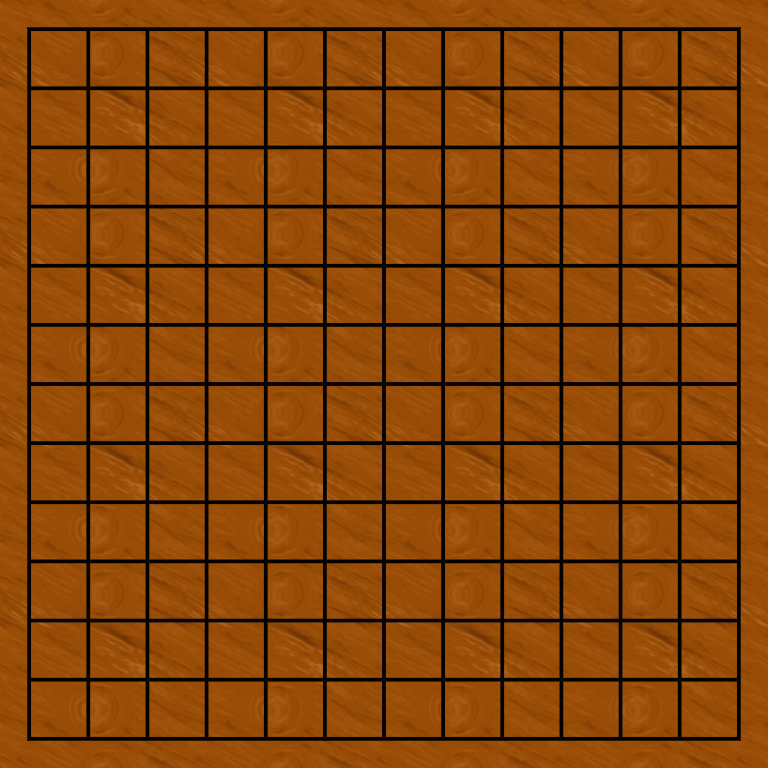
Reproduce this pattern procedurally as a WebGL 1 fragment shader.

```glsl
precision highp float;

uniform vec2 u_resolution;

const float CELLS = 12.0;
const float HALF_BOARD = 0.462;
const float LINE_WIDTH = 0.0049;
const float WOOD_TILE = 0.2344;

const vec3 INK = vec3(0.012, 0.006, 0.0);
const vec3 WOOD = vec3(0.60, 0.30, 0.025);
const vec3 WOOD_DARK = vec3(0.43, 0.20, 0.01);
const vec3 WOOD_LIGHT = vec3(0.75, 0.47, 0.20);

float hash(vec2 p) {
    vec3 h = fract(vec3(p.xyx) * 0.1031);
    h += dot(h, h.yzx + 33.33);
    return fract((h.x + h.y) * h.z);
}

// Value noise that wraps every "period" lattice cells
float tiledNoise(vec2 p, vec2 period) {
    vec2 cell = floor(p);
    vec2 f = fract(p);
    f = f * f * (3.0 - 2.0 * f);
    vec2 lo = mod(cell, period);
    vec2 hi = mod(cell + 1.0, period);
    return mix(mix(hash(lo), hash(vec2(hi.x, lo.y)), f.x),
               mix(hash(vec2(lo.x, hi.y)), hash(hi), f.x), f.y);
}

vec2 wrappedOffset(vec2 q, vec2 centre) {
    return fract(q - centre + 0.5) - 0.5;
}

// Fibres run along x and stack along y; both wrap at 1
float fibres(vec2 p) {
    float broad = tiledNoise(p * vec2(4.0, 11.0), vec2(4.0, 11.0));
    float fine = tiledNoise(p * vec2(9.0, 29.0), vec2(9.0, 29.0));
    float hair = tiledNoise(p * vec2(37.0, 43.0), vec2(37.0, 43.0));
    return 0.3 * broad + 0.4 * fine + 0.3 * hair - 0.5;
}

// Soft diagonal patch, long in the direction of the grain
float streak(vec2 q, vec2 centre, vec2 size) {
    vec2 d = wrappedOffset(q, centre);
    d.y -= 0.5 * d.x;
    d /= size;
    return exp(-dot(d, d));
}

// Replaces straight grain by nested arcs near a knot; x = grain, y = weight
vec2 knot(vec2 q, vec2 centre, float radius) {
    vec2 d = wrappedOffset(q, centre);
    float wobble = 0.04 * tiledNoise(q * 6.0, vec2(6.0));
    float ring = length(d * vec2(1.0, 1.25)) + wobble;
    float weight = 1.0 - smoothstep(0.45 * radius, radius, length(d));
    return vec2(fibres(vec2(q.x, ring * 1.8)), weight);
}

vec3 woodColour(vec2 q) {
    float bend = 0.07 * tiledNoise(q * 3.0, vec2(3.0));
    float grain = fibres(vec2(q.x, 2.0 * q.y - q.x + bend));
    vec2 upperKnot = knot(q, vec2(0.58, 0.30), 0.24);
    vec2 lowerKnot = knot(q, vec2(0.52, 0.95), 0.27);
    grain = mix(grain, upperKnot.x, upperKnot.y);
    grain = mix(grain, lowerKnot.x, lowerKnot.y);

    // Dark veins and pale flecked patches
    float vein = streak(q, vec2(0.66, 0.53), vec2(0.21, 0.035))
               + 0.7 * streak(q, vec2(0.94, 0.26), vec2(0.19, 0.03));
    float pale = streak(q, vec2(0.72, 0.66), vec2(0.22, 0.08))
               + 0.8 * streak(q, vec2(0.15, 0.42), vec2(0.20, 0.07))
               + 0.3 * (upperKnot.y + lowerKnot.y);
    float patches = tiledNoise(q * 5.0, vec2(5.0));

    float dark = smoothstep(0.02, 0.34, -grain) * (0.25 + 0.35 * patches)
               + vein * (0.40 - 0.8 * grain);
    float light = smoothstep(0.02, 0.30, grain) * (0.18 + 0.50 * pale);
    vec3 colour = mix(WOOD, WOOD_DARK, clamp(dark, 0.0, 0.85));
    return mix(colour, WOOD_LIGHT, clamp(light, 0.0, 0.7));
}

// Signed distance to the ruled lines, closed by the outer frame
float gridDistance(vec2 p, float cells, float halfSize, float width) {
    float pitch = 2.0 * halfSize / cells;
    vec2 position = (p + halfSize) / pitch;
    vec2 nearest = clamp(floor(position + 0.5), 0.0, cells);
    vec2 away = abs(position - nearest) * pitch;
    float outside = max(abs(p.x), abs(p.y)) - halfSize;
    return max(min(away.x, away.y), outside) - 0.5 * width;
}

void main() {
    vec2 uv = gl_FragCoord.xy / u_resolution;
    float pixel = 1.0 / min(u_resolution.x, u_resolution.y);

    vec3 colour = woodColour(vec2(uv.x, 1.0 - uv.y) / WOOD_TILE);
    float d = gridDistance(uv - 0.5, CELLS, HALF_BOARD, LINE_WIDTH);
    float ink = 1.0 - smoothstep(-0.6 * pixel, 0.6 * pixel, d);
    gl_FragColor = vec4(mix(colour, INK, ink), 1.0);
}
```
